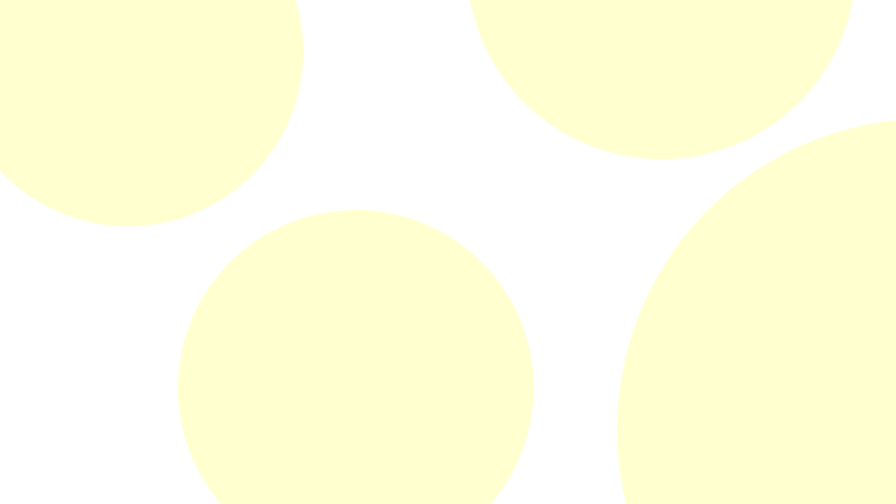
Write a Shadertoy shader that draws this background.

```glsl
// Signed distance to a disc: xy = centre, z = radius
float discDistance(vec2 p, vec3 disc) {
    return length(p - disc.xy) - disc.z;
}

void mainImage(out vec4 fragColor, in vec2 fragCoord) {
    // Canvas height is one unit
    vec2 p = fragCoord / iResolution.y;
    float pixel = 1.0 / iResolution.y;

    vec3 discs[4] = vec3[4](
        vec3(0.2546, 0.8981, 0.3472),  // upper left
        vec3(1.3125, 1.0701, 0.3861),  // top
        vec3(0.7060, 0.2303, 0.3530),  // lower middle
        vec3(1.8426, 0.1470, 0.6181)   // right
    );

    // Union of all discs
    float nearest = 1e3;
    for (int i = 0; i < 4; i++) {
        nearest = min(nearest, discDistance(p, discs[i]));
    }

    // Cream discs on white with a one-pixel soft edge
    vec3 white = vec3(1.0);
    vec3 cream = vec3(1.0, 1.0, 0.815);
    float coverage = clamp(0.5 - nearest / pixel, 0.0, 1.0);
    fragColor = vec4(mix(white, cream, coverage), 1.0);
}
```
